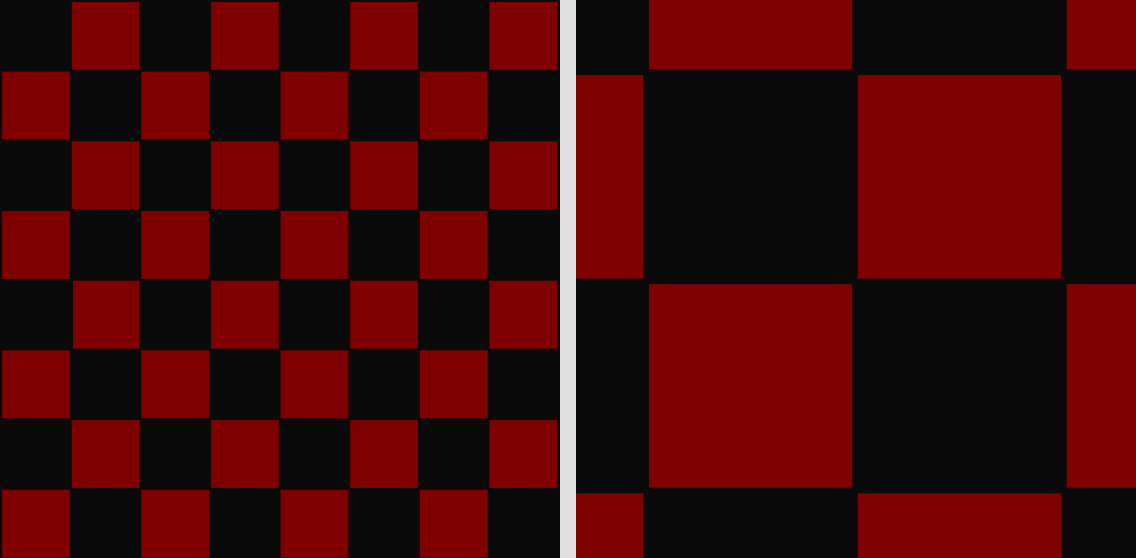
Left, the full canvas; right, a detail of the centre.
Give the GLSL for this pattern, as a Shadertoy shader.

```glsl
const vec2 CELLS = vec2(8.0);
const vec2 BOARD_CENTER = vec2(0.4994, 0.4986);
const vec2 BOARD_SIZE = vec2(0.9945, 0.9993);
const float SQUARE_HALF = 0.4865;   // in cells; the rest is the dark gap
const float TRIM = 0.018;           // width lost by the worn square
const vec2 WORN_CELL = vec2(1.0, 3.0);
const vec3 BLACK = vec3(0.04);
const vec3 RED = vec3(0.5, 0.0, 0.0);

float boxDistance(vec2 p, vec2 halfSize) {
    vec2 d = abs(p) - halfSize;
    return length(max(d, 0.0)) + min(max(d.x, d.y), 0.0);
}

float coverage(float dist, float pixel) {
    return clamp(0.5 - dist / pixel, 0.0, 1.0);
}

// 1 on cells whose column and row have the same parity
float checker(vec2 cell) {
    return 1.0 - mod(cell.x + cell.y, 2.0);
}

// Left-hand trim of the single worn square
float wear(vec2 cell, vec2 wornCell, float trim) {
    return all(equal(cell, wornCell)) ? trim : 0.0;
}

float redSquares(vec2 p, float pixel) {
    // Clamping leaves a dark rim, so opposite edges join
    vec2 cell = clamp(floor(p), vec2(0.0), CELLS - 1.0);
    vec2 local = p - cell - 0.5;
    vec2 inset = vec2(0.5 * wear(cell, WORN_CELL, TRIM), 0.0);
    float dist = boxDistance(local - inset, SQUARE_HALF - inset);
    return checker(cell) * coverage(dist, pixel);
}

void mainImage(out vec4 fragColor, in vec2 fragCoord) {
    vec2 uv = fragCoord / iResolution.xy;
    vec2 board = ((uv - BOARD_CENTER) / BOARD_SIZE + 0.5) * CELLS;
    float pixel = CELLS.y / (BOARD_SIZE.y * iResolution.y);
    fragColor = vec4(mix(BLACK, RED, redSquares(board, pixel)), 1.0);
}
```
